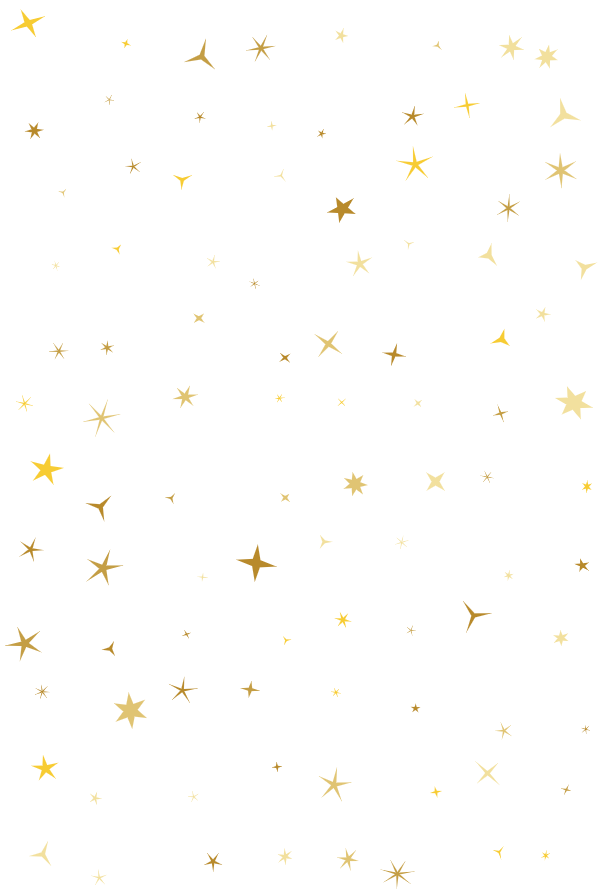
Give the GLSL for this pattern, as a WebGL 1 fragment shader.

```glsl
precision highp float;

uniform vec2 u_resolution;

#define ROWS 12.0          // star cells along the canvas height
#define JITTER 0.62        // share of a cell a star may wander in
#define MIN_RADIUS 0.065   // in cells
#define MAX_RADIUS 0.285
#define SIZE_BIAS 2.1      // higher means fewer large stars
#define MIN_WAIST 0.13     // inner to outer radius of the thinnest star
#define MIN_STRETCH 0.8    // strongest squash across one axis
#define SEED 17.0

const float PI = 3.14159265;
const vec3 PAPER = vec3(1.0);
const vec3 CREAM = vec3(0.95, 0.88, 0.62);
const vec3 SAND = vec3(0.88, 0.77, 0.45);
const vec3 YELLOW = vec3(0.97, 0.80, 0.20);
const vec3 GOLD = vec3(0.77, 0.62, 0.27);
const vec3 BRONZE = vec3(0.72, 0.54, 0.17);

vec4 hash4(vec2 cell) {
  vec4 h = fract(cell.xyxy * vec4(0.1031, 0.1030, 0.0973, 0.1099));
  h += dot(h, h.wzxy + 33.33);
  return fract((h.xxyz + h.yzzw) * h.zywx);
}

vec2 rotate(vec2 p, float angle) {
  float c = cos(angle), s = sin(angle);
  return vec2(c * p.x - s * p.y, s * p.x + c * p.y);
}

// Signed distance to a star with straight flanks
float starDistance(vec2 p, float points, float radius, float waist) {
  float halfSector = PI / points;
  float angle = atan(p.y, p.x + 1e-6);
  angle = abs(mod(angle + halfSector, 2.0 * halfSector) - halfSector);
  p = length(p) * vec2(cos(angle), sin(angle));

  vec2 tip = vec2(radius, 0.0);
  vec2 notch = radius * waist * vec2(cos(halfSector), sin(halfSector));
  vec2 flank = notch - tip;
  vec2 fromTip = p - tip;
  float along = clamp(dot(fromTip, flank) / dot(flank, flank), 0.0, 1.0);
  float side = flank.x * fromTip.y - flank.y * fromTip.x;
  return length(fromTip - flank * along) * (side > 0.0 ? -1.0 : 1.0);
}

vec3 starColor(float pick) {
  vec3 color = mix(CREAM, SAND, step(0.28, pick));
  color = mix(color, YELLOW, step(0.43, pick));
  color = mix(color, GOLD, step(0.62, pick));
  return mix(color, BRONZE, step(0.83, pick));
}

void main() {
  float pixel = ROWS / u_resolution.y;
  float columns = floor(u_resolution.x / pixel * pixel * pixel + 0.5);
  vec2 grid = vec2(max(columns, 1.0), ROWS);
  vec2 p = (gl_FragCoord.xy - 0.5 * u_resolution) * pixel + 0.5 * grid;
  vec2 home = floor(p);
  vec3 color = PAPER;

  // Stars of this cell and its neighbours
  for (int j = -1; j <= 1; j++) {
    for (int i = -1; i <= 1; i++) {
      vec2 cell = home + vec2(float(i), float(j));
      vec2 inside = step(vec2(0.0), cell) * step(cell + 1.0, grid);
      vec4 place = hash4(cell + SEED);
      vec4 form = hash4(cell + SEED * 5.3);
      vec4 tilt = hash4(cell + SEED * 9.7);

      float points = 3.0 + floor(form.x * 4.3);
      float radius = mix(MIN_RADIUS, MAX_RADIUS, pow(place.z, SIZE_BIAS));
      float maxWaist = 0.08 + 0.06 * points;
      float waist = mix(MIN_WAIST, maxWaist, form.y);

      // Squash along a random axis, then spin
      vec2 q = p - cell - 0.5 - (place.xy - 0.5) * JITTER;
      q = rotate(q, tilt.x * PI);
      q.y /= mix(MIN_STRETCH, 1.0, tilt.y);
      q = rotate(q, tilt.z * 2.0 * PI);

      float d = starDistance(q, points, radius, waist);
      float cover = clamp(0.5 - d / (1.1 * pixel), 0.0, 1.0);
      color = mix(color, starColor(form.z), cover * inside.x * inside.y);
    }
  }

  gl_FragColor = vec4(color, 1.0);
}
```
